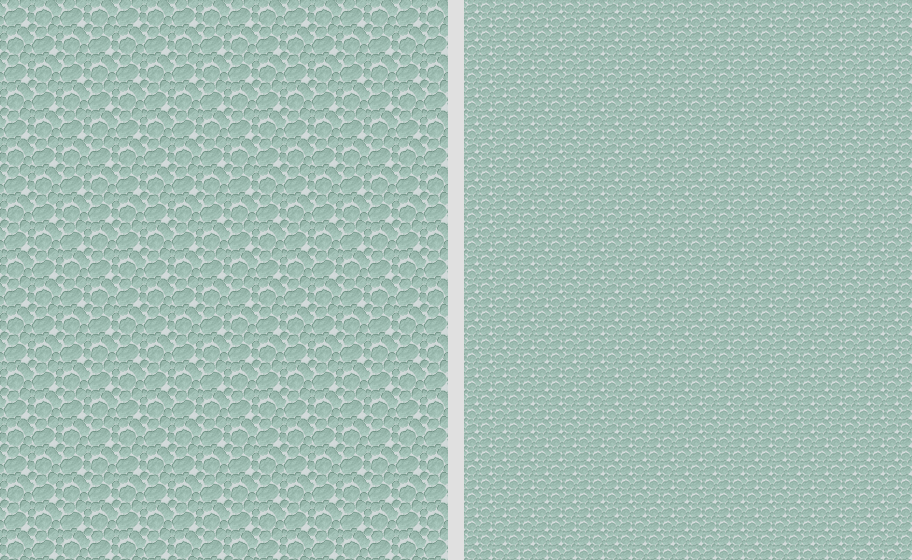
Left: one tile. Right: repeated 2 by 2.
Give the GLSL for this pattern, as a Shadertoy shader.

```glsl
// Embossed sage-green pebble paving on pale grout, in a half-drop repeat that tiles.

const vec2 REPEATS = vec2(8.0, 10.0);
const float UNITS = 116.0; // stone units per repeat
const float GROWTH = 0.8;  // narrows the grout
const int COUNT = 12;

const vec3 PALE = vec3(0.82, 0.85, 0.85);
const vec3 MIST = vec3(0.72, 0.80, 0.775);
const vec3 LIGHT = vec3(0.68, 0.80, 0.76);
const vec3 SAGE = vec3(0.545, 0.67, 0.625);
const vec3 DARK = vec3(0.44, 0.57, 0.52);
const vec2 LIGHT_DIR = vec2(0.49, -0.87);

// Stone centre and radius
const vec3 STONES[COUNT] = vec3[](
    vec3(90, 22.5, 15), vec3(32, 21, 15.4), vec3(53.5, 43, 10.6),
    vec3(24, 52, 8.4), vec3(86, 50, 10), vec3(110, 53, 11),
    vec3(58, 15, 8), vec3(7, 22, 7.4), vec3(8, 40, 7),
    vec3(9, 0, 7.4), vec3(95, 3, 4.8), vec3(68, -1, 5.2));

// Half axis that stretches each stone
const vec2 AXES[COUNT] = vec2[](
    vec2(7.5, 2.5), vec2(1.5, 0.4), vec2(5.5, -7), vec2(2, 0.3),
    vec2(2, 0.5), vec2(0.6, -1), vec2(0.3, 1), vec2(-0.5, 2.5),
    vec2(0.5, 0.5), vec2(0.5, 1), vec2(1, 0.2), vec2(1, -0.5));

struct Stone {
    float dist;   // signed distance to the outline
    float id;
    float radius;
    vec2 local;   // position from the centre
    vec2 facing;  // outward direction
};

float hash(vec2 p) {
    vec3 q = fract(vec3(p.xyx) * 0.1031);
    q += dot(q, q.yzx + 33.33);
    return fract((q.x + q.y) * q.z);
}

float noise(vec2 p) {
    vec2 i = floor(p);
    vec2 f = fract(p);
    f = f * f * (3.0 - 2.0 * f);
    float low = mix(hash(i), hash(i + vec2(1, 0)), f.x);
    float high = mix(hash(i + vec2(0, 1)), hash(i + vec2(1, 1)), f.x);
    return mix(low, high, f.y);
}

// Offset to the nearest point of the half-drop lattice
vec2 wrapHalfDrop(vec2 p) {
    vec2 a = p - floor(p + 0.5);
    vec2 b = p - 0.5 - floor(p);
    return dot(a, a) < dot(b, b) ? a : b;
}

Stone measureStone(vec2 p, int index) {
    vec3 shape = STONES[index];
    vec2 axis = AXES[index];
    float id = float(index);
    vec2 q = wrapHalfDrop(p - shape.xy / UNITS) * UNITS;
    float along = clamp(dot(q, axis) / dot(axis, axis), -1.0, 1.0);
    vec2 away = q - axis * along;
    float waist = 0.2 * length(axis) * (1.0 - along * along);
    float wobble = 2.8 * (noise(q * 0.19 + id * 17.0 + 50.0) - 0.5);
    float dist = length(away) - shape.z - GROWTH + waist + wobble;
    return Stone(dist, id, shape.z, q, away / max(length(away), 0.001));
}

Stone nearestStone(vec2 p) {
    Stone best = measureStone(p, 0);
    for (int i = 1; i < COUNT; i++) {
        Stone next = measureStone(p, i);
        if (next.dist < best.dist) best = next;
    }
    return best;
}

// Diagonal strokes and fine grain, fixed to each stone
float brushwork(vec2 q, float id) {
    vec2 turned = vec2(q.x + q.y, q.y - q.x) * 0.707;
    float strokes = noise(turned * vec2(0.12, 0.42) + id * 23.0 + 80.0);
    float grain = noise(q * 0.55 + id * 11.0 + 120.0);
    return 0.6 * strokes + 0.4 * grain - 0.5;
}

vec3 stoneColour(Stone s) {
    float tone = 0.55 - 0.22 * s.local.y / s.radius + 1.0 * brushwork(s.local, s.id);
    vec3 colour = mix(SAGE, LIGHT, clamp(tone, 0.0, 1.0));
    // Broken dark upper-left lip and pale lower-right lip
    float lit = dot(s.facing, LIGHT_DIR);
    float broken = 0.55 + 0.45 * noise(s.local * 0.5 + s.id * 7.0 + 160.0);
    float lip = smoothstep(-2.6, -1.2, s.dist);
    colour = mix(colour, DARK, lip * smoothstep(-0.3, 0.6, -lit) * broken);
    return mix(colour, MIST, lip * smoothstep(0.0, 0.8, lit) * broken * 0.6);
}

vec3 groutColour(Stone s) {
    float grain = noise(s.local * 0.5 + s.id * 5.0 + 200.0) - 0.5;
    float lit = dot(s.facing, LIGHT_DIR);
    float pale = smoothstep(-0.3, 1.8, s.dist + 2.2 * grain + 0.8 * lit);
    return mix(MIST, PALE, pale) + 0.02 * grain;
}

void mainImage(out vec4 fragColor, in vec2 fragCoord) {
    vec2 p = fragCoord / iResolution.xy * REPEATS;
    float pixel = UNITS * REPEATS.y / iResolution.y;
    Stone s = nearestStone(p);
    float cover = smoothstep(0.35 * pixel, -0.35 * pixel, s.dist);
    fragColor = vec4(mix(groutColour(s), stoneColour(s), cover), 1.0);
}
```
